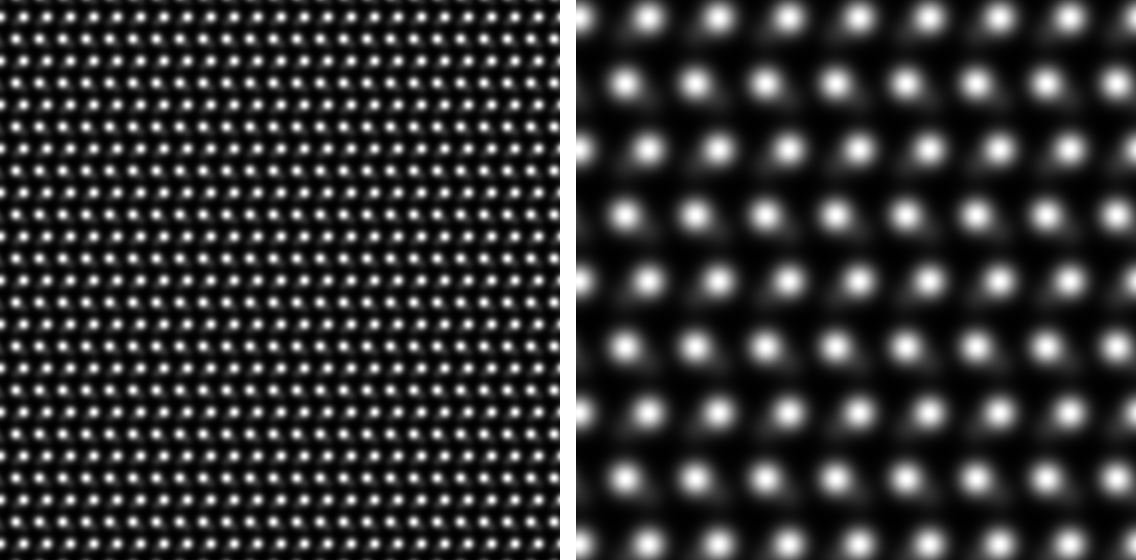
Left: the whole. Right: its middle third, enlarged.
A WebGL 1 fragment shader for this pattern:

```glsl
precision highp float;

// A crystal lattice seen edge-on: soft bright atom columns on black, each with
// a faint companion below. Alternate rows are shifted by a third of a cell and
// mirrored. Every column is a Gaussian, summed over the neighbouring cells.

uniform vec2 u_resolution;

const vec2 CELLS = vec2(23.93, 12.757);        // repeats across and up the canvas
const vec2 ANCHOR = vec2(0.0006, 0.49935);     // centre of one bright column
const vec2 ROW_SHIFT = vec2(-1.0 / 3.0, 0.5);  // second row, in cells
const vec2 BOND = vec2(1.0 / 3.0, -0.125);     // bright to faint column, in cells
const float SPOT_SIGMA = 0.00673;              // Gaussian width, in canvas units
const float BRIGHT_LEVEL = 1.0;
const float FAINT_LEVEL = 0.15;

// Gaussian spot for an offset given in cells
float spot(vec2 offset) {
  vec2 d = offset / (CELLS * SPOT_SIGMA);
  return exp(-0.5 * dot(d, d));
}

// Bright column with its faint companion; side picks left (-1) or right (+1)
float columnPair(vec2 offset, float side) {
  vec2 bond = vec2(side * BOND.x, BOND.y);
  return BRIGHT_LEVEL * spot(offset) + FAINT_LEVEL * spot(offset - bond);
}

// Sum of both rows over the nearest cells
float lattice(vec2 uv) {
  vec2 p = fract((uv - ANCHOR) * CELLS + 0.5) - 0.5;
  float intensity = 0.0;
  for (int j = -1; j <= 1; j++) {
    for (int i = -1; i <= 1; i++) {
      vec2 offset = p - vec2(float(i), float(j));
      intensity += columnPair(offset, -1.0);
      intensity += columnPair(offset - ROW_SHIFT, 1.0);
    }
  }
  return intensity;
}

void main() {
  vec2 uv = gl_FragCoord.xy / u_resolution;
  float intensity = clamp(lattice(uv), 0.0, 1.0);
  gl_FragColor = vec4(vec3(intensity), 1.0);
}
```
